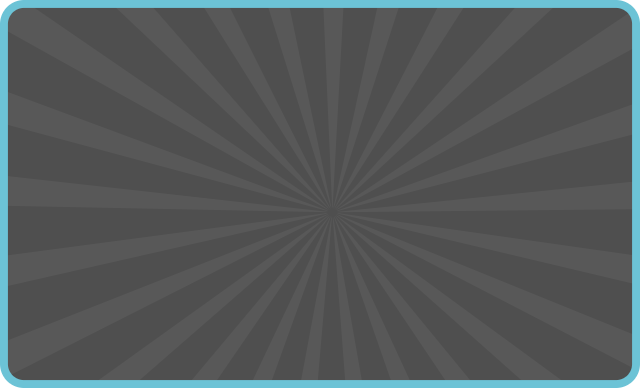
This background is drawn by a Shadertoy shader. Its source:

```glsl
const float TAU = 6.2831853;

// Colours
const vec3 OUTSIDE = vec3(1.0);
const vec3 FRAME = vec3(0.425, 0.765, 0.84);
const vec3 PANEL_DARK = vec3(0.308);
const vec3 RAY_LIGHT = vec3(0.345);

// Frame, in canvas heights
const float FRAME_WIDTH = 0.0204;
const float CORNER_RADIUS = 0.062;

// Sunburst: centre as a fraction of the canvas
const vec2 BURST_CENTER = vec2(0.5193, 0.4528);
const float RAY_COUNT = 25.0;
const float RAY_FILL = 0.376;      // lit share of each sector
const float RAY_TURN = 0.005;      // clockwise turn, in radians
const float BURST_STRETCH = 1.035; // horizontal widening
const float HUB_RADIUS = 0.018;

float roundedBox(vec2 p, vec2 halfSize, float radius) {
    vec2 q = abs(p) - halfSize + radius;
    return length(max(q, 0.0)) + min(max(q.x, q.y), 0.0) - radius;
}

// Share of a pixel inside a shape at signed distance d
float coverage(float d, float pixel) {
    return clamp(0.5 - d / pixel, 0.0, 1.0);
}

float sunburst(vec2 p, float pixel) {
    p.x /= BURST_STRETCH;
    float r = length(p);
    float sector = (atan(p.x, p.y) - RAY_TURN) * RAY_COUNT / TAU;
    float offset = abs(sector - floor(sector + 0.5));
    float d = (offset - 0.5 * RAY_FILL) * r * TAU / RAY_COUNT;
    return coverage(d, pixel) * smoothstep(0.4 * HUB_RADIUS, HUB_RADIUS, r);
}

void mainImage(out vec4 fragColor, in vec2 fragCoord) {
    float pixel = 1.0 / iResolution.y;
    vec2 canvas = iResolution.xy * pixel;
    vec2 p = fragCoord * pixel;

    // Panel with rays
    float rays = sunburst(p - BURST_CENTER * canvas, pixel);
    vec3 color = mix(PANEL_DARK, RAY_LIGHT, rays);

    // Rounded frame and the corners beyond it
    float edge = roundedBox(p - 0.5 * canvas, 0.5 * canvas, CORNER_RADIUS);
    color = mix(FRAME, color, coverage(edge + FRAME_WIDTH, pixel));
    color = mix(OUTSIDE, color, coverage(edge, pixel));

    fragColor = vec4(color, 1.0);
}
```
